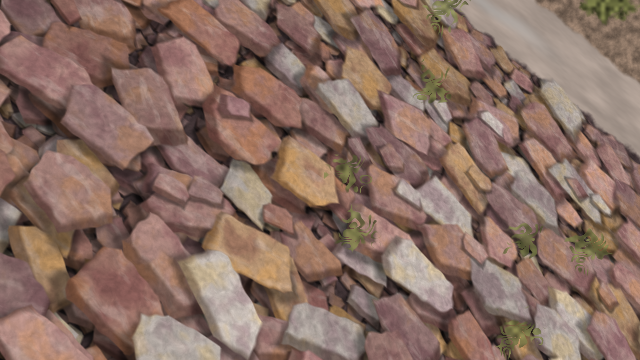
This texture is drawn by a WebGL 1 fragment shader. Its source:

```glsl
precision highp float;
// A bank of tumbled, blocky stone slabs shrinking toward a road at the upper right.
// Layers of jittered convex polygons, each extruded to a lit top and a dark side,
// are painted back to front in a perspective-warped, slanted grid.
uniform vec2 u_resolution;

const vec2 RECEDE = vec2(0.22, 0.20);        // perspective shrink per unit
const vec2 ALONG = vec2(0.78, -0.626);       // long axis of the slabs
const vec2 ACROSS = vec2(0.626, 0.78);       // uphill, toward the road
const vec2 SLAB_CELL = vec2(0.33, 0.235);
const float ROAD_EDGE = 1.55;
const float VERGE_EDGE = 1.71;
const float SIDE_SHADE = 0.70;
const float SHADOW = 0.62;
const vec3 PINK = vec3(0.62, 0.485, 0.455);
const vec3 MAUVE = vec3(0.56, 0.445, 0.435);
const vec3 RUST = vec3(0.55, 0.405, 0.365);
const vec3 TAN = vec3(0.635, 0.515, 0.40);
const vec3 GREY = vec3(0.66, 0.625, 0.60);
const vec3 GAP = vec3(0.25, 0.20, 0.205);
const vec3 ROAD = vec3(0.66, 0.60, 0.56);
const vec3 VERGE = vec3(0.50, 0.42, 0.36);
const vec3 LEAF = vec3(0.42, 0.43, 0.25);

float hash(vec2 p) {
  vec3 a = fract(p.xyx * vec3(0.1031, 0.1030, 0.0973));
  a += dot(a, a.yzx + 33.33);
  return fract((a.x + a.y) * a.z);
}

vec3 hash3(vec2 p) {
  return vec3(hash(p), hash(p + 37.7), hash(p + 91.3));
}

float noise(vec2 p) {
  vec2 i = floor(p), f = fract(p);
  f = f * f * (3.0 - 2.0 * f);
  return mix(mix(hash(i), hash(i + vec2(1, 0)), f.x),
             mix(hash(i + vec2(0, 1)), hash(i + vec2(1, 1)), f.x), f.y);
}

float fbm(vec2 p) {
  float sum = 0.0, amp = 0.53;
  for (int i = 0; i < 4; i++) {
    sum += amp * noise(p);
    p = mat2(1.6, 1.2, -1.2, 1.6) * p + 7.3;
    amp *= 0.5;
  }
  return sum;
}

// Signed distance to a rough quadrilateral with some corners knocked off
float polygon(vec2 p, vec2 id) {
  float d = -1.0;
  for (int i = 0; i < 8; i++) {
    float k = float(i), corner = mod(k, 2.0);
    float a = 0.7854 * k + 0.65 * (hash(id + k * 5.1) - 0.5);
    float reach = mix(0.37, 0.55, hash(id + k * 8.7 + 3.0)) + 0.12 * corner;
    d = max(d, dot(p, vec2(cos(a), sin(a))) - reach);
  }
  return d;
}

vec3 stoneColour(float pick, float right) {
  vec3 c = mix(PINK, MAUVE, step(0.36, pick));
  c = mix(c, RUST, step(0.54, pick));
  c = mix(c, TAN, step(0.76 - 0.20 * right, pick));
  return mix(c, GREY, step(0.87, pick));
}

// Stained, banded and grainy surface of one stone
vec3 stoneSurface(vec2 t, vec3 h, float right) {
  vec3 c = stoneColour(h.x, right) * mix(0.86, 1.12, h.y);
  float stain = fbm(t * 8.0), band = fbm(t * vec2(9.0, 26.0) + 4.0);
  c = mix(c, c * vec3(0.86, 0.79, 0.83), smoothstep(0.48, 0.72, stain));
  c = mix(c, c * vec3(1.05, 1.0, 0.86), smoothstep(0.48, 0.30, stain));
  c = mix(c, vec3(0.70, 0.63, 0.60), 0.4 * smoothstep(0.52, 0.78, band));
  return c * (0.86 + 0.28 * fbm(t * 60.0));
}

// Paints one layer of stones over col; s is the slanted ground position
vec3 stones(vec3 col, vec2 s, vec2 cell, float seed, float keep, float shade, float pixel) {
  vec2 base = floor(s / cell);
  float soft = pixel / cell.y;
  vec2 wobble = 0.05 * (vec2(noise(s * 28.0), noise(s * 28.0 + 50.0)) - 0.5);
  for (int j = 0; j < 3; j++) {
    for (int i = 0; i < 3; i++) {
      vec2 id = base + vec2(float(i) - 1.0, 1.0 - float(j));
      vec2 key = id + seed;
      vec3 h = hash3(key), g = hash3(key + 211.0);
      vec2 centre = (id + 0.5 + 0.45 * (g.xy - 0.5)) * cell;
      vec2 ground = centre.x * ALONG + centre.y * ACROSS;
      ground /= 1.0 + dot(ground, RECEDE);
      if (h.z > keep || dot(ground, ACROSS) > ROAD_EDGE - 0.01) continue;
      float a = 1.2 * (g.z - 0.5), ca = cos(a), sa = sin(a);
      mat2 turn = mat2(ca, sa, -sa, ca);
      vec2 l = turn * (s - centre) / cell + wobble;
      float d = polygon(l, key);
      col *= mix(SHADOW, 1.0, smoothstep(-0.02, 0.11, d + 0.2 * l.y));
      if (d > soft) continue;
      vec2 lift = turn * vec2(0.30 * (h.y - 0.5), 0.04 + 0.24 * g.x);
      float top = polygon(l - lift, key);
      vec3 c = stoneSurface(l * cell + h.xy * 40.0, h, smoothstep(0.7, 1.6, ground.x));
      float tilt = 1.03 + 0.20 * dot(l, g.yz - 0.4);
      vec3 side = vec3(SIDE_SHADE, SIDE_SHADE * 0.94, SIDE_SHADE * 0.90);
      c *= mix(vec3(tilt), side, smoothstep(-0.03, 0.04 + soft, top));
      col = mix(col, c * shade, 1.0 - smoothstep(-soft, soft, d));
    }
  }
  return col;
}

// Sparse, ragged tufts of leaves
vec3 plants(vec3 col, vec2 p) {
  vec2 id = floor(p / 0.22), f = fract(p / 0.22) - 0.5;
  vec3 h = hash3(id + 63.0);
  f -= 0.3 * (h.xy - 0.5);
  float a = atan(f.y, f.x);
  float blade = abs(sin(a * 3.5 + 6.0 * h.x + 9.0 * noise(f * 8.0)));
  float reach = 0.04 + 0.36 * blade * noise(f * 7.0 + h.yx * 30.0);
  float leaf = smoothstep(0.04, -0.02, length(f) - reach) * step(h.z, 0.17) * step(0.9, p.x);
  return mix(col, LEAF * (0.6 + 0.8 * noise(p * 60.0)), 0.8 * leaf);
}

vec3 road(vec2 p) {
  vec2 s = vec2(dot(p, ALONG), dot(p, ACROSS));
  vec3 c = ROAD * (0.87 + 0.26 * fbm(s * vec2(12.0, 45.0)));
  float wash = smoothstep(0.035, 0.0, abs(s.y - 1.60 - 0.03 * noise(s * 9.0)));
  c = mix(c, vec3(0.67, 0.66, 0.65), 0.6 * wash * smoothstep(0.75, 0.5, s.x));
  vec3 gravel = VERGE * (0.6 + 0.8 * fbm(p * 60.0));
  c = mix(c, gravel, smoothstep(-0.006, 0.006, s.y - VERGE_EDGE + 0.02 * (fbm(s * 20.0) - 0.5)));
  float bush = length((p - vec2(1.69, 1.0)) * vec2(1.0, 1.3)) + 0.08 * fbm(p * 40.0);
  return mix(c, LEAF * (0.45 + 0.8 * noise(p * 80.0)), smoothstep(0.13, 0.10, bush));
}

void main() {
  vec2 p = gl_FragCoord.xy / u_resolution.y;
  float depth = max(1.0 - dot(p, RECEDE), 0.2);
  vec2 q = p / depth;
  vec2 s = vec2(dot(q, ALONG), dot(q, ACROSS));
  float pixel = 1.1 / (u_resolution.y * depth * depth);

  float roadMask = smoothstep(-0.008, 0.008, dot(p, ACROSS) - ROAD_EDGE + 0.03 * (fbm(p * 25.0) - 0.5));
  vec3 col = mix(GAP * (0.7 + 0.6 * fbm(q * 40.0)), road(p), roadMask);
  col = stones(col, s, SLAB_CELL * 0.24, 17.0, 0.95, 0.76, pixel);
  col = stones(col, s, SLAB_CELL * 0.50, 53.0, 0.88, 0.94, pixel);
  col = stones(col, s, SLAB_CELL * 0.78, 131.0, 0.72, 1.0, pixel);
  col = stones(col, s, SLAB_CELL, 307.0, 0.80, 1.03, pixel);
  col = stones(col, s, SLAB_CELL * 0.42, 419.0, 0.04, 1.06, pixel);
  col = plants(col, p);
  gl_FragColor = vec4(clamp(col, 0.0, 1.0), 1.0);
}
```
